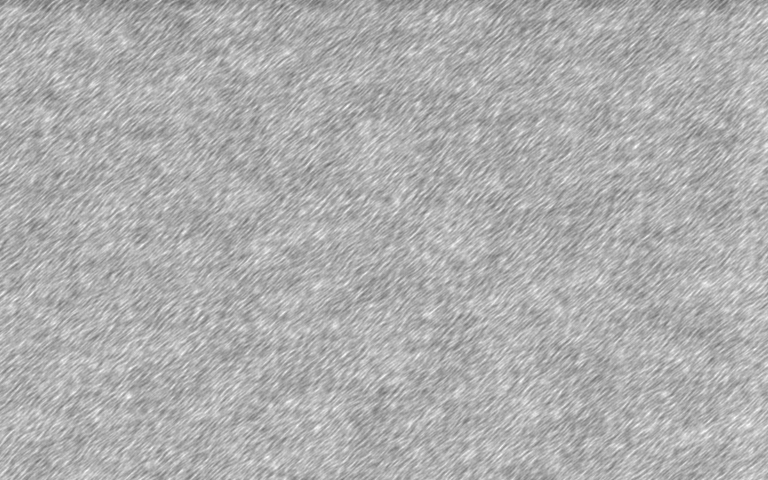
Write a Shadertoy shader that draws this texture.

```glsl
// Grey brushed surface of short, fine slanted strokes over soft cloudy patches.

#define BASE_GREY 0.681
#define STROKE_ANGLE 0.80
#define FINE_ANGLE 0.64
#define STROKE_CELLS vec2(27.0, 185.0)
#define FINE_CELLS vec2(58.0, 225.0)
#define PATCH_CELLS vec2(7.0, 13.0)
#define STROKE_CONTRAST 0.20
#define FINE_CONTRAST 0.18
#define GRAIN_CONTRAST 0.06
#define PATCH_CONTRAST 0.075
#define HIGHLIGHT_BOOST 1.5
#define WARP 0.004

// Unit gradient at a lattice corner, from an integer hash
vec2 cornerGradient(ivec2 cell) {
    uvec2 q = uvec2(cell) * uvec2(1597u, 3812u);
    uint h = (q.x ^ (q.y + 7919u)) * 747796u;
    h = (h ^ (h >> 15)) * 277803u;
    h = (h ^ (h >> 13)) * 668265u;
    h ^= h >> 16;
    float angle = 6.2832 * float(h & 65535u) / 65536.0;
    return vec2(cos(angle), sin(angle));
}

float gradientNoise(vec2 p) {
    ivec2 cell = ivec2(floor(p));
    vec2 f = fract(p);
    vec2 u = f * f * f * (f * (f * 6.0 - 15.0) + 10.0);
    float a = dot(cornerGradient(cell), f);
    float b = dot(cornerGradient(cell + ivec2(1, 0)), f - vec2(1.0, 0.0));
    float c = dot(cornerGradient(cell + ivec2(0, 1)), f - vec2(0.0, 1.0));
    float d = dot(cornerGradient(cell + ivec2(1, 1)), f - vec2(1.0, 1.0));
    return mix(mix(a, b, u.x), mix(c, d, u.x), u.y);
}

// Noise stretched along a direction: x cells run along it, y cells across it
float strokes(vec2 p, float angle, vec2 cells) {
    vec2 along = vec2(cos(angle), sin(angle));
    vec2 across = vec2(-along.y, along.x);
    return gradientNoise(vec2(dot(p, along), dot(p, across)) * cells);
}

// Three octaves of wide, slightly slanted clouds
float patches(vec2 p) {
    vec2 q = vec2(p.x, p.y - 0.25 * p.x) * PATCH_CELLS;
    float sum = 0.0;
    float weight = 1.0;
    for (int i = 0; i < 3; i++) {
        sum += weight * gradientNoise(q + 17.3 * float(i));
        q *= 2.1;
        weight *= 0.7;
    }
    return sum;
}

void mainImage(out vec4 fragColor, in vec2 fragCoord) {
    vec2 uv = fragCoord / iResolution.xy;
    vec2 p = fragCoord / iResolution.y;

    // Bend the strokes a little
    vec2 bent = p + WARP * vec2(gradientNoise(p * 16.0), gradientNoise(p * 16.0 + 31.7));

    // Long strokes, finer crossing ones and grain, with glints on the crests
    float relief = STROKE_CONTRAST * strokes(bent, STROKE_ANGLE, STROKE_CELLS)
                 + FINE_CONTRAST * strokes(bent + 5.1, FINE_ANGLE, FINE_CELLS)
                 + GRAIN_CONTRAST * gradientNoise(p * 210.0 + 0.37);
    relief += HIGHLIGHT_BOOST * relief * max(relief, 0.0);

    // Broad shading, pale right border and dark top border
    float shade = BASE_GREY + PATCH_CONTRAST * patches(p);
    shade += 0.02 * (0.5 - uv.y);
    shade += 0.035 * smoothstep(0.94, 0.97, uv.x);
    shade -= 0.08 * smoothstep(0.965, 1.0, uv.y);

    fragColor = vec4(vec3(clamp(shade + relief, 0.0, 1.0)), 1.0);
}
```
